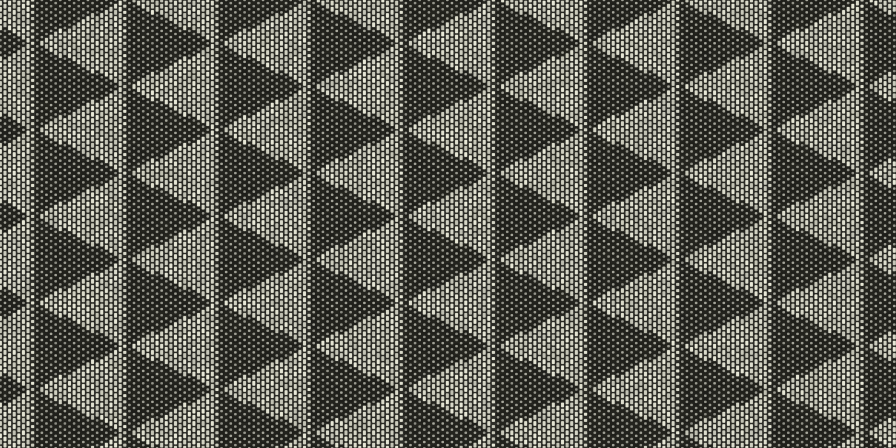
Give the GLSL for this pattern, as a Shadertoy shader.

```glsl
// Woven cloth of dark triangles pointing right on a pale ribbed ground

float hash(vec2 p) {
    return fract(sin(dot(p, vec2(12.9898, 78.233))) * 43758.5453);
}

float roundedBox(vec2 p, vec2 halfSize, float radius) {
    vec2 d = abs(p) - halfSize + radius;
    return length(max(d, 0.0)) + min(max(d.x, d.y), 0.0) - radius;
}

// 1 inside a dark triangle; p counts columns across and triangles down
float triangleMask(vec2 p) {
    float column = floor(p.x);
    float fromAxis = abs(fract(p.y - 0.5 * column + 0.5) - 0.5);
    return step(fromAxis, 0.5 * (1.0 - fract(p.x) / 0.95));
}

void mainImage(out vec4 fragColor, in vec2 fragCoord) {
    float pixel = 1.0 / iResolution.y;
    vec2 uv = fragCoord * pixel;
    vec2 tile = vec2(0.2057, 0.1932);
    vec2 p = vec2(uv.x - 0.078, 1.0 - uv.y) / tile;

    // Threads: 20 per column, 14 stitches per triangle, alternately staggered
    vec2 threads = vec2(20.0, 14.0);
    vec2 stitch = p * threads;
    float stagger = 0.5 * mod(floor(stitch.x), 2.0);
    stitch.y += stagger;
    vec2 cell = floor(stitch);
    vec2 local = (stitch - cell - 0.5) * tile / threads;

    // Deciding once per stitch gives the triangles woven, stepped edges
    float dark = triangleMask((cell + 0.5 - vec2(0.0, stagger)) / threads);
    float seam = step(18.5, mod(cell.x, 20.0));

    // Long pale dashes on the ground, small grey dots in the triangles
    vec2 halfSize = mix(vec2(0.0034, 0.0053), vec2(0.0029, 0.0027), dark);
    halfSize = mix(halfSize, vec2(0.0036, 0.0034), seam);
    float d = roundedBox(local, halfSize, 0.0022);
    float cover = 1.0 - smoothstep(-0.65 * pixel, 0.65 * pixel, d);

    vec3 yarn = mix(vec3(0.83, 0.83, 0.77), vec3(0.60, 0.60, 0.56), dark);
    yarn *= 0.9 + 0.2 * hash(cell);
    vec3 base = mix(vec3(0.17, 0.17, 0.15), vec3(0.13, 0.13, 0.11), dark);
    base *= 0.9 + 0.2 * hash(cell + 37.0);

    fragColor = vec4(mix(base, yarn, cover), 1.0);
}
```
